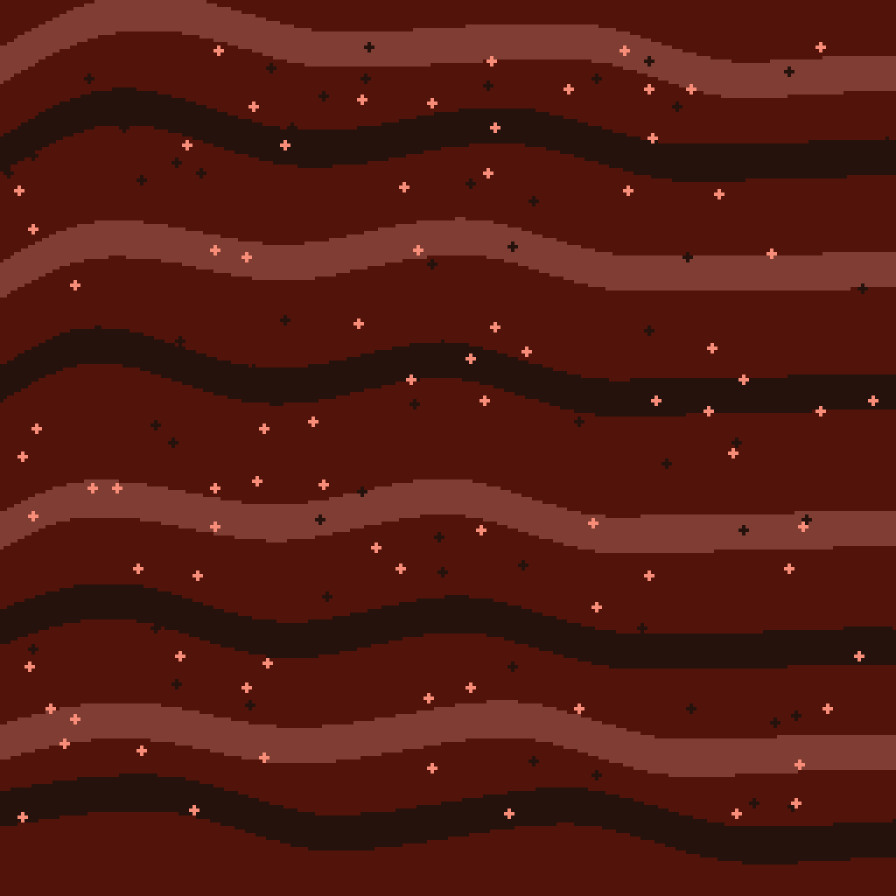
Give the GLSL for this pattern, as a WebGL 1 fragment shader.

```glsl
precision highp float;

// Rock strata in a coarse mosaic: eight wavy layers, pale and dark in turn,
// run across red earth sprinkled with small plus-shaped pink and dark grains.
// Layers are eased two-crest curves; grains are jittered in a hashed grid.

uniform vec2 u_resolution;

const float MOSAIC = 256.0;      // mosaic tiles across the canvas
const float GRAIN_CELL = 16.0;   // tiles per grain cell
const float LAYER_HALF = 0.0202; // half thickness of a layer
const float HALF_PI = 1.5707963;

const vec3 EARTH = vec3(0.32, 0.08, 0.04);
const vec3 PALE = vec3(0.50, 0.24, 0.20);
const vec3 DARK = vec3(0.15, 0.07, 0.05);
const vec3 PINK = vec3(0.97, 0.55, 0.47);

float hash(vec2 p) {
  return fract(sin(dot(p, vec2(127.1, 311.7))) * 43758.5453);
}

// One-dimensional gradient noise, one independent strip per seed
float gradientNoise(float x, float seed) {
  float cell = floor(x);
  float f = x - cell;
  float left = (hash(vec2(cell, seed)) * 2.0 - 1.0) * f;
  float right = (hash(vec2(cell + 1.0, seed)) * 2.0 - 1.0) * (f - 1.0);
  return mix(left, right, f * f * (3.0 - 2.0 * f));
}

// Depth of a layer's first crest, measured from the top
float crestDepth(float index, float odd) {
  float spacing = 0.0285 + 0.125 * index - 0.026 * sin(0.95 * index);
  return spacing + mix(0.012, -0.009, odd) - 0.027 * exp(-2.0 * index);
}

// Centre line: rise to a crest, dip, second crest, then a long low tail
float layerDepth(float x, float index, float odd) {
  float offset = index - 3.5;
  float crestA = 0.11 + 0.005 * offset * offset;
  float dipA = crestA + 0.20;
  float crestB = 0.49 + 0.012 * offset * offset;
  float dipB = crestB + 0.20;
  float topmost = exp(-2.0 * index);

  float climb = 0.06 - 0.006 * index;
  float fall = mix(0.027, 0.044, odd) + 0.014 * topmost;
  float rise = 0.029 - 0.021 * topmost;

  float depth = crestDepth(index, odd);
  depth += climb * (1.0 - sin(HALF_PI * min(x / crestA, 1.0)));
  depth += fall * smoothstep(crestA, dipA, x);
  depth -= rise * smoothstep(dipA, crestB, x);
  depth += 0.043 * smoothstep(crestB, dipB, x);
  depth -= 0.007 * smoothstep(dipB, 1.0, x);
  return depth + 0.006 * gradientNoise(x * 6.0, index + 3.0);
}

vec3 paintLayers(vec3 color, vec2 p) {
  for (int i = 0; i < 8; i++) {
    float index = float(i);
    float odd = mod(index, 2.0);
    float distance = abs(1.0 - p.y - layerDepth(p.x, index, odd));
    color = mix(color, mix(PALE, DARK, odd), step(distance, LAYER_HALF));
  }
  return color;
}

// Coverage of a five-tile plus, placed at random in some grid cells
float grain(vec2 tile, float seed, float chance) {
  vec2 cell = floor(tile / GRAIN_CELL);
  vec2 key = cell + seed;
  vec2 jitter = vec2(hash(key + 17.3), hash(key + 41.9));
  vec2 center = cell * GRAIN_CELL + 1.0 + floor(jitter * (GRAIN_CELL - 2.0));
  vec2 reach = abs(tile - center);
  float present = step(hash(key), chance);
  float inside = step(0.08, center.y / MOSAIC) * step(center.y / MOSAIC, 0.955);
  return present * inside * step(reach.x + reach.y, 1.5);
}

vec3 scene(vec2 uv) {
  vec2 tile = floor(uv * MOSAIC);
  vec3 color = paintLayers(EARTH, (tile + 0.5) / MOSAIC);
  color = mix(color, DARK, grain(tile, 5.0, 0.33));
  return mix(color, PINK, grain(tile, 71.0, 0.36));
}

void main() {
  // Four samples per pixel smooth the tile edges at any canvas size
  vec3 sum = vec3(0.0);
  for (int i = 0; i < 4; i++) {
    float n = float(i);
    vec2 shift = vec2(mod(n, 2.0), floor(n / 2.0)) * 0.5 - 0.25;
    sum += scene((gl_FragCoord.xy + shift) / u_resolution);
  }
  gl_FragColor = vec4(sum / 4.0, 1.0);
}
```
